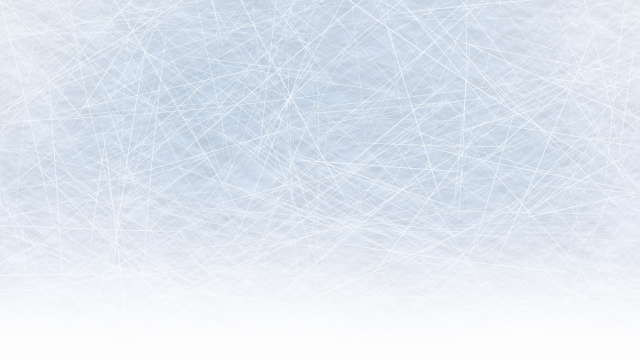
Give the GLSL for this texture, as a Shadertoy shader.

```glsl
const int SCRATCH_COUNT = 620;

float hash(vec2 p) {
    return fract(sin(dot(p, vec2(127.1, 311.7))) * 43758.545);
}

vec4 hash4(float n) {
    return fract(sin(n * vec4(12.99, 78.23, 39.35, 57.61) + vec4(1.3, 4.1, 2.7, 5.9)) * 43758.545);
}

float noise(vec2 p) {
    vec2 cell = floor(p);
    vec2 f = fract(p);
    f = f * f * (3.0 - 2.0 * f);
    float low = mix(hash(cell), hash(cell + vec2(1, 0)), f.x);
    float high = mix(hash(cell + vec2(0, 1)), hash(cell + vec2(1, 1)), f.x);
    return mix(low, high, f.y);
}

// Noise stretched along a direction
float fibres(vec2 p, float angle, vec2 frequency) {
    vec2 dir = vec2(cos(angle), sin(angle));
    vec2 q = vec2(dot(p, dir), dot(p, vec2(-dir.y, dir.x)));
    return noise(q * frequency) - 0.5;
}

float blob(vec2 p, vec2 center, vec2 radius) {
    vec2 d = (p - center) / radius;
    return exp(-dot(d, d));
}

// Coverage of a slightly bent stroke that fades towards both ends
float scratch(vec2 p, vec2 center, vec2 dir, float halfLength, float bend, float width, float pixel) {
    vec2 d = p - center;
    float along = dot(d, dir);
    float across = dot(d, vec2(-dir.y, dir.x)) + bend * along * along;
    float line = clamp((width - abs(across)) / pixel + 0.5, 0.0, 1.0);
    return line * (1.0 - smoothstep(0.55, 1.0, abs(along) / halfLength));
}

// Soft blue field with pale sides
vec3 iceColor(vec2 uv) {
    vec3 pale = vec3(0.888, 0.908, 0.950);
    vec3 blue = vec3(0.770, 0.828, 0.892);
    float depth = 0.92 * blob(uv, vec2(0.48, 0.82), vec2(0.40, 0.46));
    depth += 0.40 * blob(uv, vec2(0.77, 0.54), vec2(0.18, 0.20));
    depth += 0.35 * blob(uv, vec2(0.32, 0.64), vec2(0.20, 0.20));
    depth += 0.30 * blob(uv, vec2(0.04, 0.53), vec2(0.12, 0.13));
    depth += 0.18 * (noise(uv * vec2(7.0, 5.0)) - 0.5);
    vec3 color = mix(pale, blue, clamp(depth, 0.0, 1.0));
    float corners = blob(uv, vec2(0.0, 0.95), vec2(0.12, 0.25))
                  + blob(uv, vec2(1.0, 1.0), vec2(0.10, 0.28));
    return mix(color, vec3(0.95, 0.955, 0.965), 0.5 * corners);
}

void mainImage(out vec4 fragColor, in vec2 fragCoord) {
    vec2 uv = fragCoord / iResolution.xy;
    float aspect = iResolution.x / iResolution.y;
    vec2 p = vec2(uv.x * aspect, uv.y);
    float pixel = 1.0 / iResolution.y;
    vec3 color = iceColor(uv);

    // Fine brushed grain
    float grain = 0.0;
    for (int i = 0; i < 5; i++) {
        float k = float(i);
        grain += fibres(p + k * 3.7, -0.65 + 0.32 * k, vec2(9.0 + 2.0 * k, 110.0 + 16.0 * k));
    }
    color += 0.026 * grain;
    color += 0.022 * fibres(p, -0.35, vec2(14.0, 42.0));

    // Scattered scratches
    float clear = 1.0;
    for (int i = 0; i < SCRATCH_COUNT; i++) {
        vec4 place = hash4(float(i) + 1.0);
        vec4 form = hash4(float(i) + 1401.5);
        vec2 center = vec2(place.x * aspect, mix(0.08, 1.08, place.y));
        vec2 dir = normalize(vec2(place.z - 0.5, (place.w - 0.5) * 0.85) + 0.0001);
        float halfLength = mix(0.15, 0.65, form.x);
        float width = mix(0.0005, 0.0014, form.y);
        float strength = mix(0.20, 0.85, form.z * form.z);
        float bend = (form.w - 0.5) * 0.14;
        clear *= 1.0 - strength * scratch(p, center, dir, halfLength, bend, width, pixel);
    }

    // Long sweeping skate marks
    for (int i = 0; i < 4; i++) {
        float k = float(i);
        vec2 center = vec2(0.87 + 0.025 * k, 0.43 + 0.012 * k);
        vec2 dir = normalize(vec2(1.0, -0.68 + 0.07 * k));
        clear *= 1.0 - 0.5 * scratch(p, center, dir, 0.42, -0.25, 0.0012, pixel);
        vec2 trackCenter = vec2(1.35, 0.345 + 0.011 * k);
        vec2 trackDir = normalize(vec2(1.0, 0.02 * (k - 1.5)));
        clear *= 1.0 - 0.35 * scratch(p, trackCenter, trackDir, 0.55, 0.02, 0.001, pixel);
    }
    color = mix(vec3(0.965, 0.98, 0.992), color, clear);

    // Snow haze rising from the lower edge
    float drift = 0.04 * (noise(uv * vec2(6.0, 4.0) + 9.0) - 0.5);
    float haze = 1.0 - smoothstep(0.02, 0.40, uv.y + drift);
    color = mix(color, vec3(0.992, 0.993, 0.995), haze);
    fragColor = vec4(clamp(color, 0.0, 1.0), 1.0);
}
```
